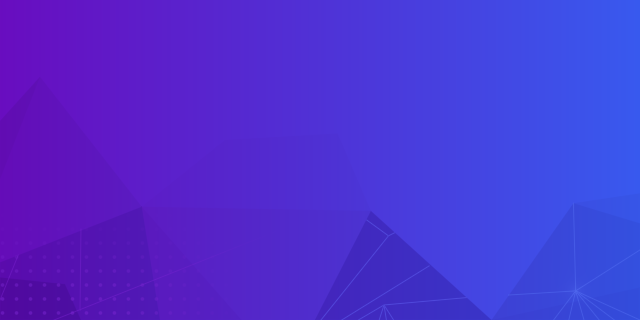
This background is drawn by a WebGL 2 fragment shader. Its source:

```glsl
#version 300 es
precision highp float;

uniform vec2 u_resolution;
out vec4 outColor;

// Signed distance to the line a-b, positive on its left side
float edge(vec2 p, vec2 a, vec2 b) {
  vec2 d = normalize(b - a);
  return dot(p - a, vec2(-d.y, d.x));
}

// Convex shapes with clockwise corners, negative inside
float triangle(vec2 p, vec2 a, vec2 b, vec2 c) {
  return max(edge(p, a, b), max(edge(p, b, c), edge(p, c, a)));
}

float quad(vec2 p, vec2 a, vec2 b, vec2 c, vec2 d) {
  return max(max(edge(p, a, b), edge(p, b, c)), max(edge(p, c, d), edge(p, d, a)));
}

float segment(vec2 p, vec2 a, vec2 b) {
  vec2 ab = b - a;
  return length(p - a - ab * clamp(dot(p - a, ab) / dot(ab, ab), 0.0, 1.0));
}

float fill(float d, float aa) {
  return 1.0 - smoothstep(-0.5 * aa, 0.5 * aa, d);
}

float stroke(float d, float aa) {
  return fill(d - 0.0013, aa);
}

vec3 shade(vec3 color, float d, float aa, vec3 tint) {
  return color * mix(vec3(1.0), tint, fill(d, aa));
}

// Rays from a hub, spread evenly along the lower border
float fan(vec2 p, vec2 hub, float firstX, float lastX, int count) {
  float d = 1e3;
  for (int i = 0; i < count; i++) {
    float x = mix(firstX, lastX, float(i) / float(count - 1));
    d = min(d, segment(p, hub, vec2(x, 0.0)));
  }
  return d;
}

float dotGrid(vec2 p, float spacing, float radius, float aa) {
  vec2 cell = (fract((p - vec2(0.008, 0.022)) / spacing + 0.5) - 0.5) * spacing;
  return fill(length(cell) - radius, aa);
}

vec3 background(float t) {
  vec3 violet = vec3(0.41, 0.05, 0.75);
  vec3 indigo = vec3(0.312, 0.195, 0.84);
  vec3 blue = vec3(0.22, 0.35, 0.935);
  return t < 0.5 ? mix(violet, indigo, t * 2.0) : mix(indigo, blue, t * 2.0 - 1.0);
}

void main() {
  vec2 p = gl_FragCoord.xy / u_resolution * vec2(2.0, 1.0);
  float aa = 1.5 / u_resolution.y;
  vec3 color = background(p.x * 0.5);

  // Shared corners of the facets
  vec2 leftPeak = vec2(0.125, 0.76);
  vec2 ridge = vec2(0.443, 0.354);
  vec2 midPeak = vec2(1.159, 0.341);
  vec2 valley = vec2(1.536, 0.0);
  vec2 rightPeak = vec2(1.792, 0.365);
  vec2 midFoot = vec2(0.984, 0.0);
  vec2 ridgeFoot = vec2(0.5, 0.0);
  vec2 slopeFoot = vec2(0.755, 0.0);

  // Left mountain
  color = shade(color, quad(p, vec2(0.0, 0.622), leftPeak, ridge, vec2(0.0, 0.18)), aa, vec3(0.96, 0.95, 0.96));
  color = shade(color, triangle(p, vec2(0.0, 0.622), leftPeak, vec2(0.0, 0.44)), aa, vec3(0.97));
  float darkSlope = quad(p, vec2(0.0, 0.18), ridge, ridgeFoot, vec2(0.0));
  color = shade(color, darkSlope, aa, vec3(0.86, 0.82, 0.9));
  color = shade(color, quad(p, vec2(0.0, 0.133), vec2(0.203, 0.112), vec2(0.253, 0.0), vec2(0.0)), aa, vec3(0.9, 0.8, 0.92));

  // Middle facets
  color = shade(color, quad(p, ridge, vec2(0.703, 0.5625), vec2(1.055, 0.583), midPeak), aa, vec3(0.99, 0.97, 0.985));
  color = shade(color, quad(p, ridge, midPeak, midFoot, slopeFoot), aa, vec3(0.99, 0.92, 0.96));
  color = shade(color, triangle(p, ridge, slopeFoot, ridgeFoot), aa, vec3(0.97, 0.85, 0.94));
  float darkPeak = triangle(p, midPeak, valley, midFoot);
  color = shade(color, darkPeak, aa, vec3(0.85, 0.74, 0.88));

  // Right mountain
  color = shade(color, quad(p, rightPeak, vec2(2.0, 0.302), vec2(2.0, 0.102), valley), aa, vec3(0.92, 0.9, 0.935));
  color = shade(color, triangle(p, rightPeak, vec2(2.0, 0.396), vec2(2.0, 0.302)), aa, vec3(0.97, 0.96, 0.97));
  color = shade(color, triangle(p, valley, vec2(2.0, 0.102), vec2(2.0, 0.0)), aa, vec3(0.9, 0.86, 0.92));

  // Dots fading to the right and upward
  float dotFade = (1.0 - smoothstep(0.3, 0.8, p.x)) * (1.0 - smoothstep(0.05, 0.36, p.y));
  vec3 dotColor = vec3(0.48, 0.15, 0.82);
  color = mix(color, dotColor, dotGrid(p, 0.0437, 0.0055, aa) * dotFade * 0.5);

  // Left threads
  float threads = min(segment(p, vec2(0.253, 0.284), vec2(0.25, 0.03)), segment(p, vec2(0.057, 0.203), vec2(0.0, 0.0625)));
  threads = min(threads, segment(p, vec2(0.169, 0.0), vec2(0.9, 0.292)));
  float threadFade = 1.0 - smoothstep(0.4, 0.9, p.x);
  color = mix(color, vec3(0.5, 0.14, 0.84), stroke(threads, aa) * threadFade * 0.45);

  // Threads on the middle peak
  vec2 knot = vec2(1.214, 0.263);
  vec2 hub = vec2(1.2, 0.047);
  float web = min(segment(p, vec2(1.146, 0.3125), knot), segment(p, knot, vec2(1.234, 0.273)));
  web = min(web, min(segment(p, knot, vec2(1.003, 0.0)), segment(p, vec2(1.341, 0.169), vec2(1.068, 0.0))));
  web = min(web, min(segment(p, hub, vec2(1.458, 0.07)), segment(p, hub, vec2(1.12, 0.0))));
  web = min(web, fan(p, hub, 1.185, 1.23, 3));
  color = mix(color, vec3(0.36, 0.36, 0.93), stroke(web, aa) * fill(darkPeak, aa) * 0.65);

  // Threads and soft glow around the right hub
  vec2 rightHub = vec2(1.799, 0.091);
  float rays = min(segment(p, rightHub, rightPeak), segment(p, rightHub, vec2(2.0, 0.219)));
  rays = min(rays, min(segment(p, rightHub, vec2(1.589, 0.078)), segment(p, rightHub, vec2(2.0, 0.0))));
  rays = min(rays, fan(p, rightHub, 1.73, 1.92, 5));
  color = mix(color, vec3(0.35, 0.46, 0.97), stroke(rays, aa) * 0.45);
  color += vec3(0.04, 0.05, 0.03) * exp(-length(p - rightHub) * 60.0);

  outColor = vec4(color, 1.0);
}
```
